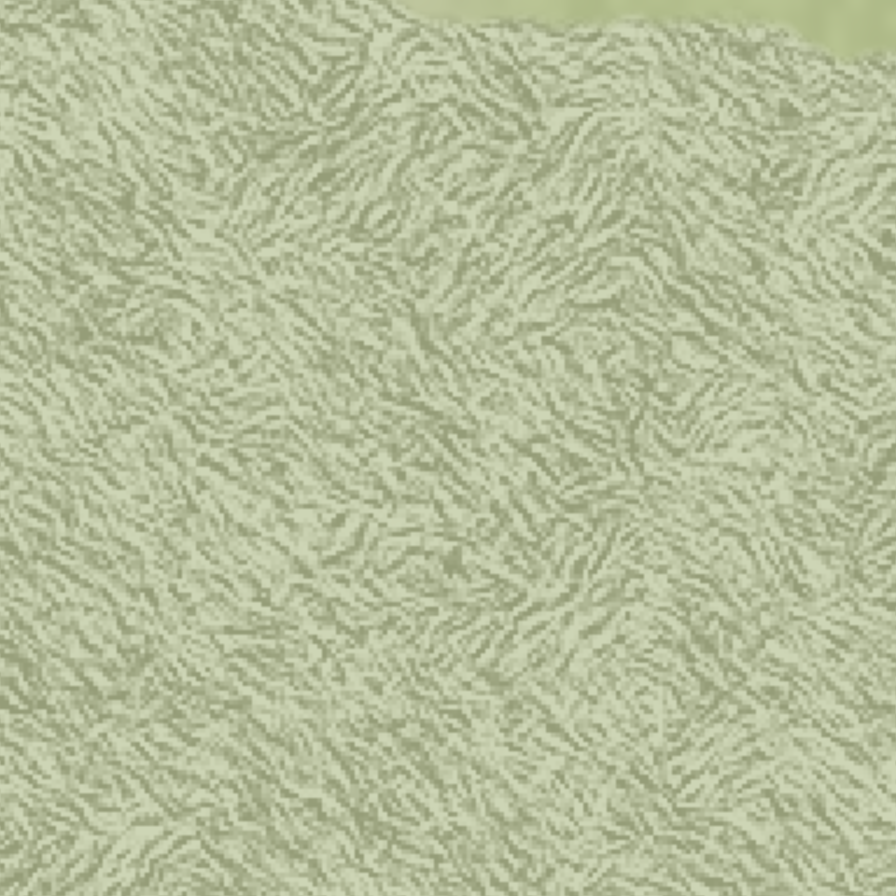
This texture is drawn by a WebGL 1 fragment shader. Its source:

```glsl
precision highp float;
// Pale sage woven grain: short broken slanted strokes on a fine mosaic, with a soft plain strip at the top.
uniform vec2 u_resolution;

const float TAU = 6.2831853;
const float MOSAIC = 192.0;      // mosaic tiles across the canvas
const float STROKE_CELLS = 28.0; // stroke cells across the canvas
const int STROKES = 5;           // strokes per cell

const vec3 SHADE = vec3(0.585, 0.615, 0.47);
const vec3 LIGHT = vec3(0.805, 0.835, 0.71);
const vec3 STRIP_PALE = vec3(0.75, 0.78, 0.62);
const vec3 STRIP_GREEN = vec3(0.70, 0.745, 0.55);

vec3 hash3(vec3 p) {
  p = fract(p * vec3(0.1031, 0.1030, 0.0973));
  p += dot(p, p.yxz + 33.33);
  return fract((p.xxy + p.yxx) * p.zyx);
}

float valueNoise(vec2 p, float seed) {
  vec2 cell = floor(p);
  vec2 f = fract(p);
  f = f * f * (3.0 - 2.0 * f);
  float a = hash3(vec3(cell, seed)).x;
  float b = hash3(vec3(cell + vec2(1.0, 0.0), seed)).x;
  float c = hash3(vec3(cell + vec2(0.0, 1.0), seed)).x;
  float d = hash3(vec3(cell + vec2(1.0, 1.0), seed)).x;
  return mix(mix(a, b, f.x), mix(c, d, f.x), f.y);
}

// Mostly falling to the right, with patches that rise instead.
float strokeAngle(vec2 p) {
  float patches = valueNoise(p * 8.0 + 3.7, 61.0);
  return mix(-0.70, 0.75, smoothstep(0.62, 0.76, patches));
}

// One rippled stroke, fading to zero at distance 1.
float stroke(vec2 offset, float angle, float frequency, float phase) {
  vec2 along = vec2(cos(angle), sin(angle));
  float u = dot(offset, along);
  float v = dot(offset, vec2(-along.y, along.x));
  float window = max(0.0, 1.0 - dot(offset, offset));
  float envelope = window * window * exp(-3.0 * u * u - 8.0 * v * v);
  return envelope * cos(TAU * (frequency * v + phase));
}

// Sum of the strokes scattered around a point; a few cross the local direction.
float strokeField(vec2 p) {
  vec2 q = p * STROKE_CELLS;
  vec2 home = floor(q);
  float sum = 0.0;
  for (int y = -1; y <= 1; y++) {
    for (int x = -1; x <= 1; x++) {
      vec2 cell = home + vec2(float(x), float(y));
      float angle = strokeAngle((cell + 0.5) / STROKE_CELLS);
      for (int i = 0; i < STROKES; i++) {
        vec3 place = hash3(vec3(cell, float(i) + 1.0));
        vec3 form = hash3(vec3(cell, float(i) + 31.0));
        float crossing = 1.0 - 2.0 * step(0.88, form.z);
        float turn = (form.x - 0.5) * 0.9;
        float frequency = mix(1.1, 2.8, form.y);
        sum += stroke(q - cell - place.xy, angle * crossing + turn, frequency, place.z);
      }
    }
  }
  return sum;
}

float tileTone(vec2 tile) {
  vec2 p = (tile + 0.5) / MOSAIC;
  float grain = hash3(vec3(tile, 83.0)).x - 0.5;
  float broad = valueNoise(p * 14.0, 47.0) + valueNoise(p * 38.0, 53.0) - 1.0;
  float relief = 1.45 * strokeField(p) + 1.8 * grain + 0.85 * broad;
  return smoothstep(-2.15, 1.5, relief);
}

// Tiles joined by narrow smooth transitions.
float mosaicTone(vec2 p) {
  vec2 q = p * MOSAIC - 0.5;
  vec2 base = floor(q);
  vec2 blend = smoothstep(0.1, 0.9, fract(q));
  float tone = 0.0;
  for (int y = 0; y <= 1; y++) {
    for (int x = 0; x <= 1; x++) {
      vec2 corner = vec2(float(x), float(y));
      vec2 weight = mix(1.0 - blend, blend, corner);
      tone += weight.x * weight.y * tileTone(base + corner);
    }
  }
  return tone;
}

// Coverage of the plain strip, deeper toward the right corner.
float stripMask(vec2 p) {
  float depth = 0.022 * smoothstep(0.40, 0.50, p.x) + 0.042 * smoothstep(0.82, 0.96, p.x);
  depth += 0.016 * (valueNoise(p * 34.0, 7.0) - 0.5);
  return smoothstep(-0.013, 0.013, depth - (1.0 - p.y)) * smoothstep(0.40, 0.46, p.x);
}

void main() {
  vec2 p = gl_FragCoord.xy / u_resolution;
  vec3 woven = mix(SHADE, LIGHT, mosaicTone(p));
  float mottle = 0.04 * (valueNoise(p * 45.0, 19.0) - 0.5);
  vec3 strip = mix(STRIP_PALE, STRIP_GREEN, smoothstep(0.45, 0.66, p.x)) + mottle;
  gl_FragColor = vec4(mix(woven, strip, stripMask(p)), 1.0);
}
```
